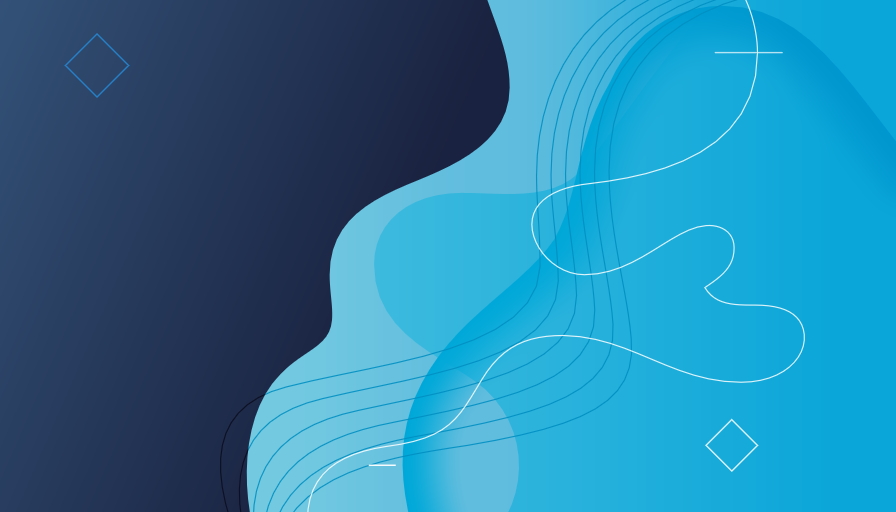
This background is drawn by a WebGL 2 fragment shader. Its source:

```glsl
#version 300 es
precision highp float;

uniform vec2 u_resolution;
out vec4 fragColor;

const float HEIGHT = 438.0;   // canvas height in drawing units
const int STEPS = 12;         // segments per cubic

const vec3 NAVY_LIGHT = vec3(0.20, 0.32, 0.47);
const vec3 NAVY_DEEP = vec3(0.10, 0.135, 0.25);
const vec3 ICE = vec3(0.45, 0.79, 0.88);
const vec3 SKY = vec3(0.38, 0.74, 0.87);
const vec3 CYAN = vec3(0.24, 0.73, 0.87);
const vec3 AZURE = vec3(0.04, 0.65, 0.85);
const vec3 GLOW_LEFT = vec3(0.0, 0.66, 0.85);
const vec3 GLOW_RIGHT = vec3(0.0, 0.59, 0.81);
const vec3 CONTOUR = vec3(0.0, 0.56, 0.76);
const vec3 CONTOUR_DARK = vec3(0.04, 0.05, 0.12);
const vec3 OUTLINE_BLUE = vec3(0.15, 0.50, 0.78);

// An open path: side flips at every crossing to the left of the point
struct Path { vec2 pen; float dist; float side; };

Path moveTo(vec2 start) { return Path(start, 1e4, -1.0); }

float segmentDistance(vec2 p, vec2 a, vec2 b) {
  vec2 ab = b - a;
  return length(p - a - ab * clamp(dot(p - a, ab) / dot(ab, ab), 0.0, 1.0));
}

void curveTo(inout Path path, vec2 p, vec2 c1, vec2 c2, vec2 end) {
  vec2 start = path.pen;
  for (int i = 1; i <= STEPS; i++) {
    float t = float(i) / float(STEPS), u = 1.0 - t;
    vec2 a = path.pen;
    vec2 b = u*u*u*start + 3.0*u*u*t*c1 + 3.0*u*t*t*c2 + t*t*t*end;
    path.dist = min(path.dist, segmentDistance(p, a, b));
    if ((a.y > p.y) != (b.y > p.y) && mix(a.x, b.x, (p.y - a.y) / (b.y - a.y)) < p.x)
      path.side = -path.side;
    path.pen = b;
  }
}

float fill(float d, float pixel) { return clamp(0.5 + d / pixel, 0.0, 1.0); }
float stroke(float d, float halfWidth, float pixel) { return fill(halfWidth - abs(d), pixel); }
float diamond(vec2 p, float radius) { return (abs(p.x) + abs(p.y) - radius) * 0.7071; }

float navyEdge(vec2 p) {
  Path e = moveTo(vec2(410, 458));
  curveTo(e, p, vec2(425, 413), vec2(436, 393), vec2(436, 363));
  curveTo(e, p, vec2(436, 318), vec2(392, 298), vec2(358, 284));
  curveTo(e, p, vec2(318, 268), vec2(282, 250), vec2(282, 203));
  curveTo(e, p, vec2(282, 188), vec2(285, 176), vec2(284, 164));
  curveTo(e, p, vec2(282, 141), vec2(260, 139), vec2(240, 118));
  curveTo(e, p, vec2(210, 88), vec2(206, 33), vec2(216, -12));
  return e.dist * e.side;
}

float blobEdge(vec2 p) {
  Path e = moveTo(vec2(428, -12));
  curveTo(e, p, vec2(452, 23), vec2(450, 73), vec2(415, 105));
  curveTo(e, p, vec2(385, 132), vec2(320, 148), vec2(320, 212));
  curveTo(e, p, vec2(320, 248), vec2(350, 273), vec2(395, 273));
  curveTo(e, p, vec2(430, 273), vec2(470, 266), vec2(495, 290));
  curveTo(e, p, vec2(525, 323), vec2(560, 383), vec2(620, 448));
  return e.dist * e.side;
}

float waveEdge(vec2 p) {
  Path e = moveTo(vec2(352, -12));
  curveTo(e, p, vec2(338, 43), vec2(342, 88), vec2(375, 133));
  curveTo(e, p, vec2(405, 174), vec2(450, 198), vec2(474, 233));
  curveTo(e, p, vec2(496, 271), vec2(492, 318), vec2(522, 368));
  curveTo(e, p, vec2(540, 408), vec2(575, 433), vec2(618, 433));
  curveTo(e, p, vec2(690, 433), vec2(725, 368), vec2(780, 300));
  return e.dist * e.side;
}

// One of a family of lines, blended from outer (0) to inner (1)
float contourLine(vec2 p, float k) {
  Path e = moveTo(mix(vec2(197, -7), vec2(246, -7), k));
  curveTo(e, p, mix(vec2(178, 53), vec2(275, 38), k), mix(vec2(190, 93), vec2(340, 48), k), mix(vec2(245, 107), vec2(400, 57), k));
  curveTo(e, p, mix(vec2(330, 129), vec2(500, 74), k), mix(vec2(460, 138), vec2(545, 93), k), mix(vec2(462, 210), vec2(540, 148), k));
  curveTo(e, p, mix(vec2(462, 243), vec2(537, 188), k), mix(vec2(459, 263), vec2(521, 238), k), mix(vec2(459, 288), vec2(521, 292), k));
  curveTo(e, p, mix(vec2(459, 358), vec2(521, 378), k), mix(vec2(490, 418), vec2(570, 428), k), mix(vec2(550, 446), vec2(660, 446), k));
  return e.dist;
}

float ribbonLine(vec2 p) {
  Path e = moveTo(vec2(263, -7));
  curveTo(e, p, vec2(263, 33), vec2(290, 50), vec2(330, 56));
  curveTo(e, p, vec2(385, 63), vec2(392, 80), vec2(412, 113));
  curveTo(e, p, vec2(430, 143), vec2(452, 151), vec2(482, 151));
  curveTo(e, p, vec2(540, 150), vec2(575, 111), vec2(634, 111));
  curveTo(e, p, vec2(670, 111), vec2(690, 132), vec2(688, 152));
  curveTo(e, p, vec2(686, 170), vec2(670, 177), vec2(646, 177));
  curveTo(e, p, vec2(628, 177), vec2(612, 177), vec2(603, 192));
  curveTo(e, p, vec2(618, 202), vec2(628, 210), vec2(628, 226));
  curveTo(e, p, vec2(628, 240), vec2(616, 246), vec2(604, 245));
  curveTo(e, p, vec2(575, 243), vec2(545, 203), vec2(500, 203));
  curveTo(e, p, vec2(475, 203), vec2(455, 226), vec2(455, 246));
  curveTo(e, p, vec2(455, 266), vec2(475, 278), vec2(505, 281));
  curveTo(e, p, vec2(565, 288), vec2(648, 308), vec2(648, 393));
  curveTo(e, p, vec2(648, 410), vec2(643, 430), vec2(634, 446));
  return e.dist;
}

void main() {
  float pixel = HEIGHT / u_resolution.y;
  vec2 p = gl_FragCoord.xy * pixel;

  // Pale backdrop and blob
  vec3 color = mix(mix(ICE, SKY, smoothstep(215.0, 420.0, p.x)), AZURE, smoothstep(420.0, 680.0, p.x));
  vec3 blob = mix(CYAN, AZURE, clamp((p.x - 320.0) / 400.0, 0.0, 1.0));
  color = mix(color, blob, fill(blobEdge(p), pixel));

  // Wave with a glow fading inwards
  float wave = waveEdge(p);
  vec3 glow = mix(GLOW_LEFT, GLOW_RIGHT, smoothstep(450.0, 700.0, p.x));
  color = mix(color, glow, fill(wave, pixel) * (1.0 - smoothstep(0.0, 55.0, wave)));

  // Navy side
  float shade = clamp(0.0023 * p.x + 0.001 * (HEIGHT - p.y), 0.0, 1.0);
  float navy = fill(-navyEdge(p), pixel);
  color = mix(color, mix(NAVY_LIGHT, NAVY_DEEP, shade), navy);

  // Contour lines and ribbon
  float contours = 0.0;
  for (int i = 0; i < 6; i++)
    contours = max(contours, stroke(contourLine(p, float(i) / 5.0), 0.5, pixel));
  color = mix(color, mix(CONTOUR, CONTOUR_DARK, navy), contours * 0.9);
  float white = stroke(ribbonLine(p), 0.5, pixel) * 0.85;

  // Diamonds and dashes
  white = max(white, stroke(diamond(p - vec2(626, 57), 22.0), 0.6, pixel) * 0.85);
  white = max(white, stroke(segmentDistance(p, vec2(612, 393), vec2(669, 393)), 0.6, pixel) * 0.7);
  white = max(white, stroke(segmentDistance(p, vec2(316, 40), vec2(338, 40)), 0.6, pixel));
  color = mix(color, OUTLINE_BLUE, stroke(diamond(p - vec2(83, 382), 27.0), 0.6, pixel));
  fragColor = vec4(mix(color, vec3(1.0), white), 1.0);
}
```
